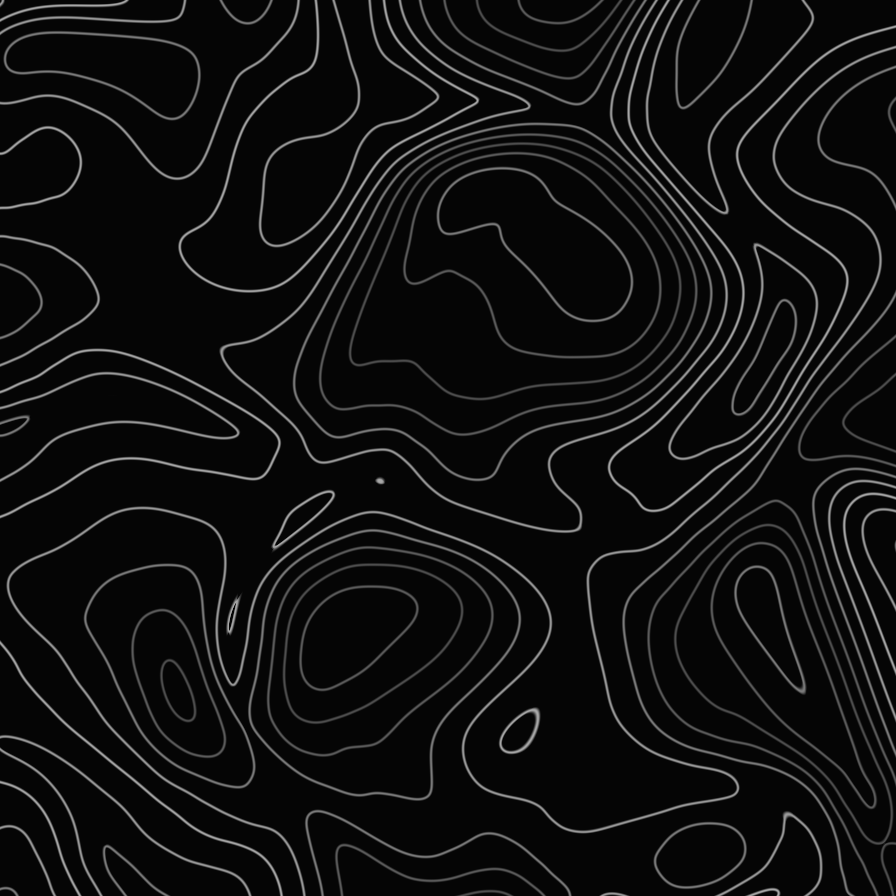
Write a Shadertoy shader that draws this pattern.

```glsl
const vec3 BACKGROUND = vec3(0.02);
const vec3 DIM_LINE = vec3(0.31);
const vec3 BRIGHT_LINE = vec3(0.66);
const float LINE_REACH = 0.0026;   // centre of a line to its faded edge
const float LEVELS = 11.8;         // contour lines per unit of height
const float TINT_PERIOD = 8.0;     // levels from one bright line to the next
const float HILL_FREQ = 3.1;
const float WARP_AMOUNT = 0.55;
const float DETAIL_AMOUNT = 0.2;
const float RIPPLE_FREQ = 7.0;     // relative to the hills
const float RIPPLE_AMOUNT = 0.008;
const float CREASE_SOFTNESS = 0.05;
const float MIN_SLOPE = 7.0;       // keeps lines thin on flat ground
const float TAU = 6.2831853;

// Random unit vector for a lattice point
vec2 gradientAt(ivec2 cell) {
    uvec2 q = uvec2(cell + 4096) * uvec2(1597334677u, 3812015801u);
    uint n = (q.x ^ q.y) * 1597334677u;
    n = (n ^ (n >> 15)) * 2246822519u;
    n ^= n >> 13;
    float angle = TAU * float(n & 65535u) / 65536.0;
    return vec2(cos(angle), sin(angle));
}

float gradientNoise(vec2 p) {
    ivec2 cell = ivec2(floor(p));
    vec2 f = fract(p);
    vec2 u = f * f * f * (f * (f * 6.0 - 15.0) + 10.0);
    float a = dot(gradientAt(cell), f);
    float b = dot(gradientAt(cell + ivec2(1, 0)), f - vec2(1, 0));
    float c = dot(gradientAt(cell + ivec2(0, 1)), f - vec2(0, 1));
    float d = dot(gradientAt(cell + ivec2(1, 1)), f - vec2(1, 1));
    return mix(mix(a, b, u.x), mix(c, d, u.x), u.y);
}

float softMax(float a, float b) {
    float gap = a - b;
    return 0.5 * (a + b + sqrt(gap * gap + CREASE_SOFTNESS * CREASE_SOFTNESS));
}

// Two warped hill ranges meet in creased valleys; ripples show on flat ground
float terrain(vec2 uv) {
    vec2 p = uv * HILL_FREQ;
    p += WARP_AMOUNT * vec2(gradientNoise(p + 17.3), gradientNoise(p + 41.7));
    float hills = softMax(gradientNoise(p + 5.2), gradientNoise(p + 73.6));
    hills += DETAIL_AMOUNT * gradientNoise(p * 2.0 + 29.4);
    hills += RIPPLE_AMOUNT * gradientNoise(p * RIPPLE_FREQ + 11.9);
    return hills * LEVELS;
}

void mainImage(out vec4 fragColor, in vec2 fragCoord) {
    float side = min(iResolution.x, iResolution.y);
    vec2 uv = fragCoord / side;

    // Height and slope in contour levels
    vec2 stepSize = vec2(0.0006, 0.0);
    float height = terrain(uv);
    vec2 slope = vec2(terrain(uv + stepSize.xy), terrain(uv + stepSize.yx)) - height;
    float steepness = max(length(slope) / stepSize.x, MIN_SLOPE);

    // Distance to the nearest contour, in canvas units
    float level = floor(height + 0.5);
    float dist = abs(height - level) / steepness;
    float reach = max(LINE_REACH, 1.3 / side);
    float coverage = 1.0 - smoothstep(0.0, reach, dist);

    // Brightness cycles with altitude
    float glow = 0.5 + 0.5 * cos(TAU * level / TINT_PERIOD);
    vec3 lineColor = mix(DIM_LINE, BRIGHT_LINE, glow);
    fragColor = vec4(mix(BACKGROUND, lineColor, coverage), 1.0);
}
```
